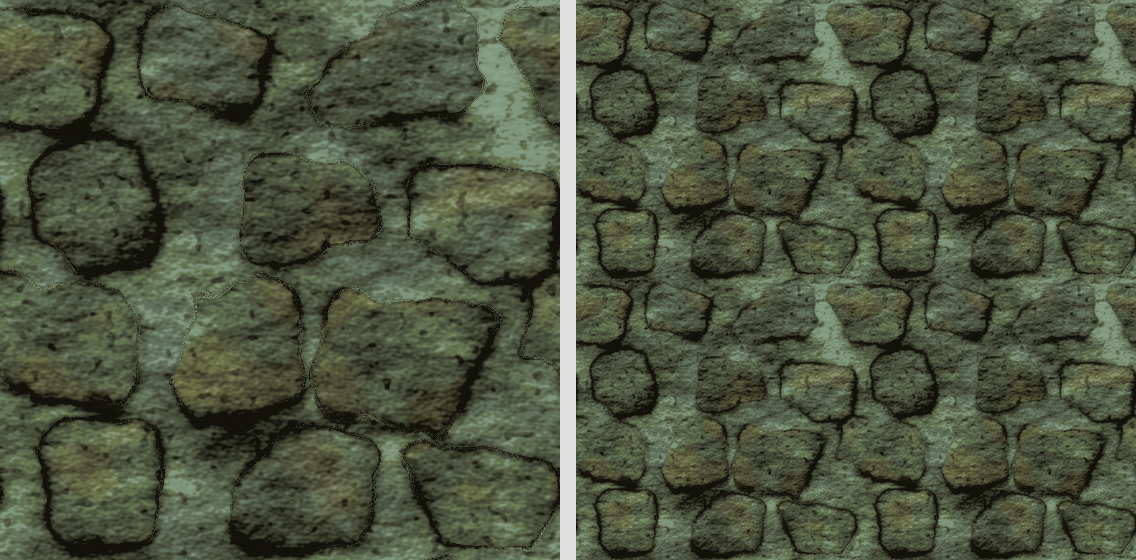
Left: one tile. Right: repeated 2 by 2.
A WebGL 1 fragment shader for this texture:

```glsl
precision highp float;
uniform vec2 u_resolution;

// Palette, dark to light
const vec3 CREVICE = vec3(0.07, 0.07, 0.045);
const vec3 UMBER = vec3(0.19, 0.20, 0.14);
const vec3 OLIVE = vec3(0.29, 0.32, 0.24);
const vec3 GREY_GREEN = vec3(0.38, 0.44, 0.37);
const vec3 MOSS = vec3(0.39, 0.45, 0.31);
const vec3 PALE = vec3(0.50, 0.59, 0.49);
const vec3 WARM_TINT = vec3(1.12, 0.98, 0.86);

// Layout, in canvas units
const vec2 GRID = vec2(3.0, 4.0);          // stones across, courses up
const vec2 MIN_HALF = vec2(0.100, 0.088);
const vec2 MAX_HALF = vec2(0.165, 0.122);
const vec2 JITTER = vec2(0.22, 0.20);      // in cells
const float TILT = 0.5;
const float CORNER = 0.055;
const float WARP = 0.022;
const float BEVEL = 0.045;
const vec2 TO_LIGHT = vec2(-0.005, 0.014);

// Tone, 0 = crevice, 1 = pale
const float STONE_TONE = 0.48;
const float STONE_SPREAD = 0.34;
const float MORTAR_TONE = 0.62;
const float RIM_LIGHT = 0.30;
const float BUMP = 0.85;
const float SHADOW = 0.42;

vec2 hash2(vec2 c) {
  vec3 s = fract(c.xyx * vec3(0.1031, 0.1030, 0.0973));
  s += dot(s, s.yzx + 33.33);
  return fract((s.xx + s.yz) * s.zy);
}

float cornerValue(vec2 lattice, vec2 offset, vec2 period) {
  float angle = 6.2832 * hash2(mod(lattice, period) + period.yx).x;
  return dot(vec2(cos(angle), sin(angle)), offset);
}

// Gradient noise that wraps over the canvas
float noise(vec2 uv, vec2 period) {
  vec2 p = uv * period, i = floor(p), f = p - i;
  vec2 w = f * f * f * (f * (f * 6.0 - 15.0) + 10.0);
  vec2 x = vec2(1.0, 0.0);
  float low = mix(cornerValue(i, f, period), cornerValue(i + x, f - x, period), w.x);
  float high = mix(cornerValue(i + x.yx, f - x.yx, period), cornerValue(i + 1.0, f - 1.0, period), w.x);
  return 1.5 * mix(low, high, w.y);
}

float fbm(vec2 uv, vec2 period) {
  float sum = 0.0, amplitude = 0.6;
  for (int k = 0; k < 4; k++) {
    sum += amplitude * noise(uv, period);
    period *= 2.0;
    amplitude *= 0.58;
  }
  return sum;
}

// Rounded block with one corner knocked off
float blockDistance(vec2 q, vec2 halfSize, float turn) {
  vec2 e = abs(q) - halfSize + CORNER;
  float box = length(max(e, 0.0)) + min(max(e.x, e.y), 0.0) - CORNER;
  float angle = 6.2832 * turn;
  float cut = dot(q, vec2(cos(angle), sin(angle))) - 0.92 * halfSize.y;
  return max(box, cut);
}

// x: signed distance to the nearest stone, yz: its wrapped cell
vec3 nearestStone(vec2 uv) {
  vec2 stone = vec2(0.0);
  float first = 1.0, second = 1.0;
  for (int r = -1; r <= 1; r++) {
    float row = floor(uv.y * GRID.y) + float(r);
    float shift = 0.5 * mod(row, 2.0) + 0.35 * hash2(vec2(mod(row, GRID.y), 7.0)).x;
    float column = floor(uv.x * GRID.x - shift);
    for (int c = -1; c <= 1; c++) {
      vec2 cell = vec2(column + float(c), row);
      vec2 id = mod(cell, GRID);
      vec2 place = hash2(id + 3.0), shape = hash2(id + 17.0), size = hash2(id + 41.0);
      vec2 q = uv - (cell + vec2(shift, 0.0) + 0.5 + JITTER * (place - 0.5)) / GRID;
      float tilt = TILT * (shape.x - 0.5);
      q = mat2(cos(tilt), -sin(tilt), sin(tilt), cos(tilt)) * q;
      float d = blockDistance(q, mix(MIN_HALF, MAX_HALF, size), shape.y);
      if (d < first) { second = first; first = d; stone = id; }
      else second = min(second, d);
    }
  }
  return vec3(max(first, 0.5 * (first - second)), stone);
}

float dome(float d) {
  float u = clamp(-d / BEVEL, 0.0, 1.0);
  return u * (2.0 - u);
}

vec3 toneColor(float t, float mossy) {
  vec3 color = mix(CREVICE, UMBER, smoothstep(0.04, 0.24, t));
  color = mix(color, OLIVE, smoothstep(0.22, 0.47, t));
  color = mix(color, mix(GREY_GREEN, MOSS, mossy), smoothstep(0.45, 0.73, t));
  return mix(color, PALE, smoothstep(0.72, 0.96, t)) * (1.0 + 0.25 * max(t - 1.0, 0.0));
}

void main() {
  vec2 uv = gl_FragCoord.xy / u_resolution;

  // Stone outlines, bent by noise
  vec2 bend = vec2(fbm(uv, vec2(6.0)), fbm(uv + 0.37, vec2(7.0)));
  vec2 p = uv + WARP * bend;
  vec3 stone = nearestStone(p);
  float towardLight = nearestStone(p + TO_LIGHT).x;
  vec2 traits = hash2(stone.yz + 59.0);

  // Mortar creeps over some edges and leaves others open
  float fill = noise(uv + 0.21, vec2(4.0)) + 0.4 * noise(uv, vec2(11.0));
  float edge = stone.x + 0.014 * smoothstep(0.0, 0.6, fill);
  float mask = smoothstep(0.004, -0.004, edge);

  // Surface relief and stains, shifted for every stone
  vec2 s = uv + traits * mask;
  vec2 bumpStep = 0.28 * TO_LIGHT;
  float relief = fbm(s, vec2(13.0, 19.0));
  float bump = relief - fbm(s + bumpStep, vec2(13.0, 19.0));
  float stain = fbm(s + 0.53, vec2(4.0, 6.0));
  float streak = noise(s + 0.03 * bend, vec2(14.0, 52.0));
  float grain = noise(uv, vec2(110.0, 128.0)) + 0.7 * noise(uv + 0.4, vec2(61.0, 73.0));
  float pits = smoothstep(0.42, 0.72, noise(s, vec2(38.0, 47.0)) + 0.3 * stain);

  // Stone and mortar tones
  float rim = dome(stone.x) - dome(towardLight);
  float stoneTone = STONE_TONE + STONE_SPREAD * (traits.x - 0.5) + RIM_LIGHT * rim;
  stoneTone -= 0.16 * (1.0 - dome(stone.x));
  float shade = smoothstep(0.014, -0.014, towardLight) * (1.0 - 0.6 * smoothstep(-0.1, 0.5, fill));
  float mortarTone = MORTAR_TONE + 0.42 * fill - SHADOW * shade;
  float tone = mix(mortarTone, stoneTone, mask);
  tone += 0.38 * stain + 0.16 * relief + BUMP * bump + 0.09 * streak + 0.11 * grain;
  tone -= 0.30 * pits;

  // Dark joints, broken where the mortar is full
  float joint = exp(-abs(edge) / 0.007) * smoothstep(0.45, -0.35, fill);
  tone -= 0.55 * joint;

  float mossy = smoothstep(-0.35, 0.35, stain + 0.9 * (traits.y - 0.6) * mask);
  vec3 color = toneColor(tone, mossy);
  float warmth = mask * smoothstep(0.0, 0.5, noise(s + 0.7, vec2(7.0, 9.0)) + 0.4 * (traits.y - 0.5));
  gl_FragColor = vec4(color * mix(vec3(1.0), WARM_TINT, 0.7 * warmth), 1.0);
}
```
